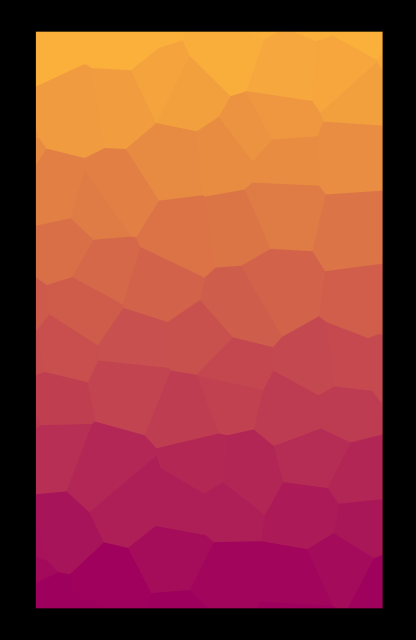
Give the GLSL for this background, as a Shadertoy shader.

```glsl
const vec3 PLUM = vec3(0.62, 0.0, 0.365);
const vec3 AMBER = vec3(0.984, 0.69, 0.231);
const vec2 PANEL_LOW = vec2(0.0863, 0.0495);
const vec2 PANEL_HIGH = vec2(0.9197, 0.9505);
const vec2 CELL_COUNT = vec2(6.0, 10.0);
const float JITTER = 0.86;

vec2 hash2(vec2 cell) {
    vec2 mixed = vec2(dot(cell, vec2(127.1, 311.7)), dot(cell, vec2(269.5, 183.3)));
    return fract(sin(mixed) * 43758.5);
}

// Random site inside a grid cell
vec2 siteOf(vec2 cell, float jitter) {
    return cell + 0.5 + jitter * (hash2(cell) - 0.5);
}

// Flat tint chosen by the height of a site
vec3 siteColor(vec2 site, float rows) {
    float height = (site.y / rows - 0.5) * 1.04 + 0.5;
    return mix(PLUM, AMBER, clamp(height, 0.0, 1.0));
}

// Voronoi mosaic with smoothed borders
vec3 mosaic(vec2 p, float rows, float jitter, float pixel) {
    vec2 base = floor(p);
    vec2 nearest = base;
    vec2 second = base;
    float d1 = 1e5;
    float d2 = 1e5;
    for (int y = -2; y <= 2; y++) {
        for (int x = -2; x <= 2; x++) {
            vec2 site = siteOf(base + vec2(x, y), jitter);
            vec2 offset = site - p;
            float d = dot(offset, offset);
            if (d < d1) {
                d2 = d1;
                second = nearest;
                d1 = d;
                nearest = site;
            } else if (d < d2) {
                d2 = d;
                second = site;
            }
        }
    }
    float border = (d2 - d1) / (2.0 * max(distance(nearest, second), 1e-4));
    float blend = clamp(0.5 + border / pixel, 0.0, 1.0);
    return mix(siteColor(second, rows), siteColor(nearest, rows), blend);
}

// Coverage of the unit square, with its size given in pixels
float panelMask(vec2 uv, vec2 sizeInPixels) {
    vec2 inside = clamp(min(uv, 1.0 - uv) * sizeInPixels + 0.5, 0.0, 1.0);
    return inside.x * inside.y;
}

void mainImage(out vec4 fragColor, in vec2 fragCoord) {
    vec2 panelSize = PANEL_HIGH - PANEL_LOW;
    vec2 uv = (fragCoord / iResolution.xy - PANEL_LOW) / panelSize;
    vec2 sizeInPixels = panelSize * iResolution.xy;

    float pixel = CELL_COUNT.y / sizeInPixels.y;
    vec3 color = mosaic(uv * CELL_COUNT, CELL_COUNT.y, JITTER, pixel);

    // Black frame around the panel
    fragColor = vec4(color * panelMask(uv, sizeInPixels), 1.0);
}
```
